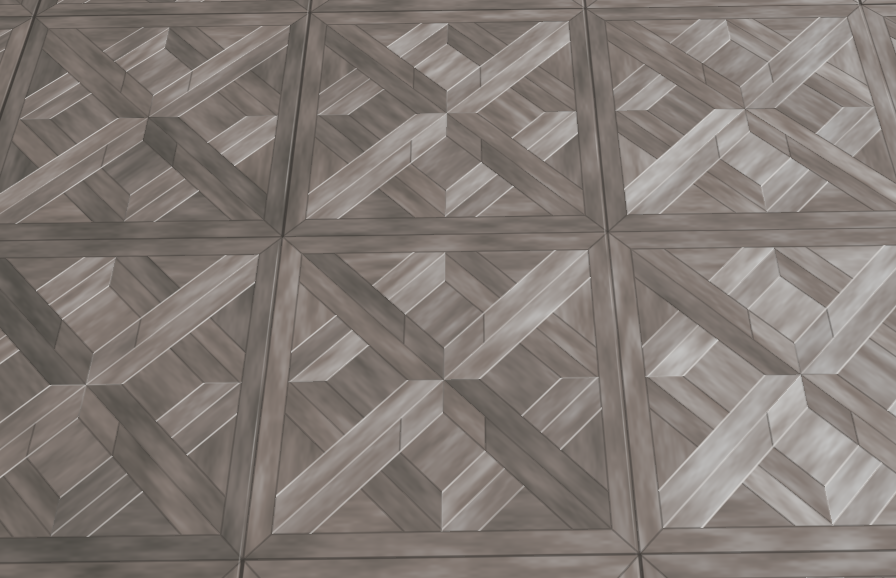
Write a WebGL 1 fragment shader that draws this texture.

```glsl
precision highp float;
uniform vec2 u_resolution;

const float FIELD = 0.435;  // half size of the panel inside its frame
const float HALF_BAND = 0.1;
const float BAND_MID = 0.43;
const float CUT = 0.115;
const vec3 UMBER = vec3(0.295, 0.285, 0.265);
const vec3 OAK = vec3(0.51, 0.472, 0.45);
const vec3 SILVER = vec3(0.77, 0.78, 0.785);
const vec3 GAP = vec3(0.25, 0.235, 0.22);
const vec3 GLINT = vec3(0.83, 0.82, 0.81);

float hash(vec2 p) {
  vec3 q = fract(vec3(p.xyx) * 0.1031);
  q += dot(q, q.yzx + 33.33);
  return fract((q.x + q.y) * q.z);
}

float noise(vec2 p) {
  vec2 i = floor(p), f = fract(p);
  f = f * f * (3.0 - 2.0 * f);
  return mix(mix(hash(i), hash(i + vec2(1, 0)), f.x),
             mix(hash(i + vec2(0, 1)), hash(i + vec2(1, 1)), f.x), f.y);
}

float stroke(float d, float halfWidth, float aa) {
  return 1.0 - smoothstep(halfWidth - aa, halfWidth + aa, abs(d));
}

// Perspective floor plane: xy = panel coordinates, z = panel width on canvas
vec3 floorPlane(vec2 p) {
  float down = 1.0 - p.y + 0.0145 * (p.x - 0.774);
  float depth = down + 2.129;
  float size = 0.222 * depth;
  float across = (p.x - 0.774 + 0.0118 * down) / size + 0.5;
  return vec3(across, 5.543 - 14.048 / depth, size);
}

// Board under q: xy = grain axis, z = piece number, w = tone offset
vec4 board(vec2 q) {
  vec2 a = abs(q);
  float diff = a.x - a.y, sum = a.x + a.y;
  float wide = step(0.0, diff);
  float corner = step(0.0, q.x) + 2.0 * step(0.0, q.y);
  float rising = step(q.x * q.y, 0.0);
  float side = wide + 2.0 * step(0.0, mix(q.y, q.x, wide));
  vec2 along = mix(vec2(1, 0), vec2(0, 1), wide);
  vec2 upDiag = vec2(0.7071, -0.7071), downDiag = vec2(0.7071);
  if (max(a.x, a.y) > FIELD) return vec4(along, side, -0.07);
  if (abs(diff) < HALF_BAND) {
    float part = wide + 2.0 * step(a.x, CUT) * (1.0 - wide);
    return vec4(mix(downDiag, upDiag, rising), 10.0 + corner * 3.0 + part,
                mix(-0.10, 0.09, rising));
  }
  if (sum < BAND_MID - HALF_BAND)
    return vec4(mix(upDiag, downDiag, wide), 30.0 + side, mix(0.06, -0.03, wide));
  if (sum < BAND_MID + HALF_BAND) {
    float slat = wide + 2.0 * step(BAND_MID, sum);
    return vec4(mix(upDiag, downDiag, rising), 40.0 + corner * 4.0 + slat,
                mix(0.09, -0.07, rising));
  }
  return vec4(along, 60.0 + corner * 2.0 + wide, -0.05);
}

// Streaky blotches, long fibres, fine pores and wavy growth rings
float woodGrain(vec2 q, vec2 axis, float seed) {
  vec2 g = vec2(dot(q, axis), dot(q, vec2(-axis.y, axis.x))) + seed * 17.0;
  float bend = noise(g * vec2(3.0, 9.0));
  float rings = sin(g.y * 80.0 + bend * 16.0) * smoothstep(0.4, 0.9, seed);
  float blotches = noise(g * vec2(8.0, 32.0) + 31.0) - 0.5;
  float fibres = noise(g * vec2(12.0, 75.0)) - 0.5;
  float pores = noise(g * vec2(40.0, 120.0)) - 0.5;
  return 0.27 * blotches + 0.11 * fibres + 0.08 * pores + 0.045 * rings;
}

vec3 woodColor(float tone) {
  vec3 low = mix(UMBER, OAK, clamp(tone * 2.0, 0.0, 1.0));
  return mix(low, SILVER, clamp(tone * 2.0 - 1.0, 0.0, 1.0));
}

// Grooves between boards; rising ones catch the light
vec3 addGrooves(vec3 color, vec2 q, float aa, float wear) {
  vec2 a = abs(q);
  float diff = a.x - a.y, sum = a.x + a.y, edge = max(a.x, a.y);
  float rising = step(q.x * q.y, 0.0);
  float inField = step(edge, FIELD);
  float outside = step(HALF_BAND, abs(diff));
  float w = 0.0024, k = 0.7071;
  float arm = max(stroke((abs(diff) - HALF_BAND) * k, w, aa),
                  0.7 * stroke(diff * k, w, aa)) * inField;
  float offset = sum - BAND_MID;
  float band = max(stroke((abs(offset) - HALF_BAND) * k, w, aa),
                   0.8 * stroke(offset * k, w, aa)) * inField * outside;
  float mitre = stroke(min(a.x, a.y), w, aa) * inField
              * max(step(edge, HALF_BAND), step(BAND_MID - HALF_BAND, sum) * outside);
  float cut = stroke(a.x - CUT, w, aa) * step(CUT, a.y) * step(a.y, CUT + HALF_BAND);
  float frame = max(stroke(edge - FIELD, w, aa),
                    stroke(diff * k, w, aa) * (1.0 - inField));
  float lit = max(arm * rising, band * (1.0 - rising));
  float dim = max(max(arm * (1.0 - rising), band * rising), max(cut, frame));
  color = mix(color, GAP, 0.42 * dim);
  color = mix(color, GLINT, lit * (0.45 + 0.5 * wear));
  return mix(color, mix(GAP, GLINT, wear), 0.4 * mitre);
}

// Narrow joints between panels, uneven in width and depth
vec3 addJoints(vec3 color, vec2 tile, float aa) {
  vec2 nearest = floor(tile + 0.5);
  vec2 d = tile - nearest;
  float gapX = hash(vec2(nearest.x, floor(tile.y)) + 41.0);
  float gapY = hash(vec2(floor(tile.x), nearest.y) + 73.0);
  float upright = stroke(d.x, 0.002 + 0.003 * gapX, aa) * (0.4 + 0.4 * gapX);
  float level = stroke(d.y, 0.002 + 0.002 * gapY, aa) * (0.4 + 0.3 * gapY);
  color = mix(color, GAP * 0.85, max(upright, level));
  float lip = stroke(d.x + 0.009, 0.0016, aa) * noise(tile * 9.0);
  return mix(color, GLINT, 0.5 * lip);
}

void main() {
  vec2 p = gl_FragCoord.xy / u_resolution.y;
  p.x += 0.774 - 0.5 * u_resolution.x / u_resolution.y;
  vec3 plane = floorPlane(p);
  vec2 tile = plane.xy, panel = floor(tile), q = fract(tile) - 0.5;
  float aa = 0.9 / (u_resolution.y * plane.z);

  // Board tone, panel variation and worn patches
  vec4 piece = board(q);
  float seed = hash(panel * 7.3 + vec2(piece.z * 3.7, piece.z * 1.9) + 120.0);
  float wear = noise(tile * 6.0 + 50.0);
  float tone = 0.505 + piece.w + 0.20 * (seed - 0.5);
  tone += 0.03 * (hash(panel + 19.0) - 0.5) + 0.10 * (wear - 0.5);
  tone += woodGrain(q, piece.xy, seed);

  // Window light falling from the right
  tone += 0.17 * (p.x - 0.774) + 0.05 * smoothstep(0.8, 1.5, p.x);
  tone -= 0.08 * smoothstep(0.7, 0.0, p.x) * smoothstep(0.7, 0.0, p.y);

  vec3 color = woodColor(tone);
  color *= mix(vec3(1.0), vec3(1.03, 0.99, 0.96), seed * 0.4);
  color = addGrooves(color, q, aa, wear);
  color = addJoints(color, tile, aa);
  gl_FragColor = vec4(color, 1.0);
}
```
